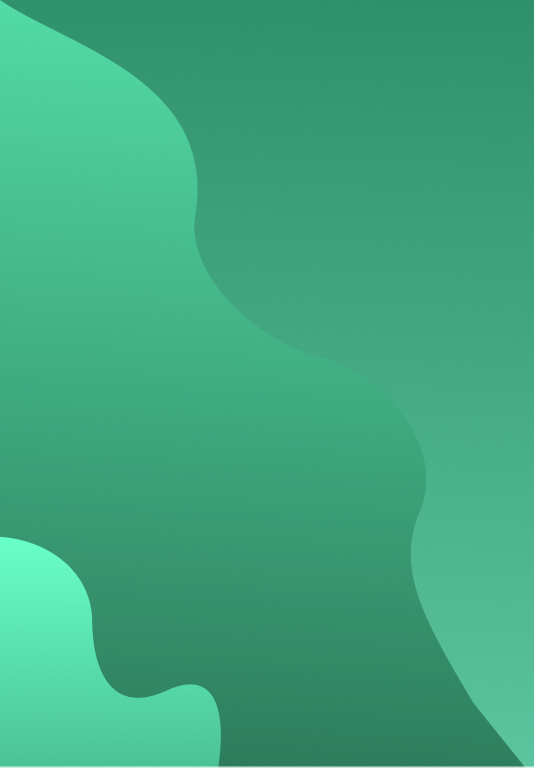
A Shadertoy shader for this background:

```glsl
float hash(vec2 p) {
    return fract(sin(dot(p, vec2(12.9898, 78.233))) * 43758.5453);
}

// Walks a cubic curve: edge.x keeps the nearest distance,
// edge.y flips at every crossing of a ray going right.
void addCurve(inout vec2 edge, vec2 p, vec2 a, vec2 b, vec2 c, vec2 d) {
    const int STEPS = 24;
    vec2 from = a;
    for (int i = 1; i <= STEPS; i++) {
        float t = float(i) / float(STEPS), s = 1.0 - t;
        vec2 to = s * s * s * a + 3.0 * s * t * (s * b + t * c) + t * t * t * d;
        vec2 along = to - from, rel = p - from;
        float h = clamp(dot(rel, along) / dot(along, along), 0.0, 1.0);
        edge.x = min(edge.x, length(rel - along * h));
        if ((from.y > p.y) != (to.y > p.y) && rel.x < along.x * rel.y / along.y) edge.y = -edge.y;
        from = to;
    }
}

// Signed distance to the tall wave, negative on its left side
float tallWave(vec2 p) {
    vec2 edge = vec2(10.0, 1.0);
    vec2 shoulder = vec2(0.255, 0.724), middle = vec2(0.406, 0.538);
    vec2 hip = vec2(0.548, 0.339), foot = vec2(0.616, 0.085);
    addCurve(edge, p, vec2(0.0, 1.0), vec2(0.085, 0.941), vec2(0.280, 0.898), shoulder);
    addCurve(edge, p, shoulder, vec2(0.239, 0.659), vec2(0.311, 0.569), middle);
    addCurve(edge, p, middle, vec2(0.501, 0.516), vec2(0.579, 0.418), hip);
    addCurve(edge, p, hip, vec2(0.515, 0.263), vec2(0.545, 0.203), foot);
    addCurve(edge, p, foot, vec2(0.638, 0.057), vec2(0.661, 0.029), vec2(0.684, 0.0));
    return edge.x * edge.y;
}

// Signed distance to the bright corner wave
float cornerWave(vec2 p) {
    vec2 edge = vec2(10.0, 1.0);
    vec2 side = vec2(0.120, 0.188), dip = vec2(0.215, 0.100);
    addCurve(edge, p, vec2(0.0, 0.301), vec2(0.063, 0.297), vec2(0.121, 0.255), side);
    addCurve(edge, p, side, vec2(0.122, 0.115), vec2(0.152, 0.072), dip);
    addCurve(edge, p, dip, vec2(0.273, 0.128), vec2(0.297, 0.089), vec2(0.284, 0.0));
    return edge.x * edge.y;
}

float coverage(float dist) {
    return clamp(0.5 - dist * iResolution.y, 0.0, 1.0);
}

void mainImage(out vec4 fragColor, in vec2 fragCoord) {
    vec2 uv = fragCoord / iResolution.xy;
    vec2 p = uv * vec2(0.695, 1.0);

    // Backdrop, lighter towards the bottom
    vec3 color = mix(vec3(0.36, 0.77, 0.62), vec3(0.185, 0.57, 0.42), uv.y + 0.02 * (uv.x - 0.5));

    // Tall wave, darker towards the bottom, slightly tilted
    float tilted = uv.y + 0.04 * (uv.x - 0.3);
    vec3 tallColor = mix(vec3(0.175, 0.485, 0.36), vec3(0.325, 0.86, 0.655), tilted);
    color = mix(color, tallColor, coverage(tallWave(p)));

    // Corner wave with a mint crest
    vec3 cornerColor = mix(vec3(0.295, 0.76, 0.585), vec3(0.41, 1.0, 0.785), clamp(uv.y / 0.3, 0.0, 1.0));
    color = mix(color, cornerColor, coverage(cornerWave(p)));

    // Pale hairline along the lower border
    color = mix(color, vec3(0.95, 0.98, 0.97), 0.8 * coverage(uv.y - 0.002));

    // Light dither against banding
    color += (hash(floor(uv * vec2(356.0, 512.0))) - 0.5) / 255.0;
    fragColor = vec4(color, 1.0);
}
```
